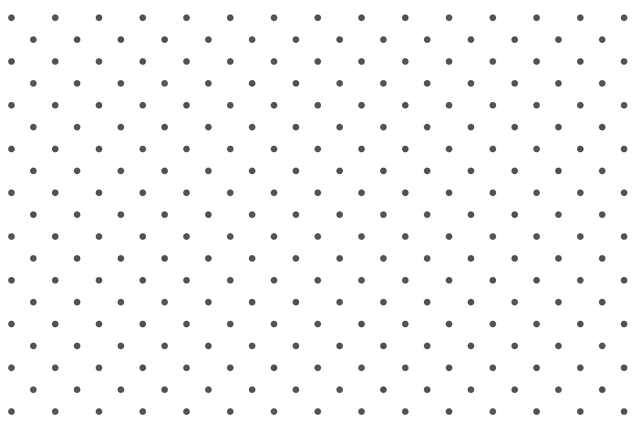
Write a Shadertoy shader that draws this pattern.

```glsl
// Staggered polka dots: small charcoal discs on white, about 15 columns by 10 rows,
// with a second set of the same pitch filling the gaps half a step across and down.
// Each set is a repeated cell holding one disc distance, with a slight tone shift per dot.

const float PITCH = 0.10224;                  // dot spacing, in canvas heights
const float RADIUS = 0.0076;                  // dot radius, in canvas heights
const vec2 ANCHOR = vec2(-0.0052, -0.0015);   // lattice origin, from the canvas centre
const vec3 PAPER = vec3(1.0);
const vec3 RIM_INK = vec3(0.28);
const vec3 CORE_INK = vec3(0.33);
const float TONE_SHIFT = 0.02;

float hash21(vec2 p) {
    vec3 q = fract(p.xyx * vec3(0.1031, 0.1030, 0.0973));
    q += dot(q, q.yzx + 33.33);
    return fract((q.x + q.y) * q.z);
}

float discDistance(vec2 p, float radius) {
    return length(p) - radius;
}

// Lays one square lattice of dots over the base colour.
vec3 drawDots(vec3 base, vec2 p, vec2 offset, float pixel) {
    vec2 grid = (p - offset) / PITCH;
    vec2 cell = floor(grid + 0.5);
    float d = discDistance((grid - cell) * PITCH, RADIUS);

    // Slightly paler core, with small differences between dots
    float core = smoothstep(0.0, 0.6, -d / RADIUS);
    float tone = (hash21(cell + offset * 100.0 + 50.0) - 0.5) * TONE_SHIFT;
    vec3 ink = mix(RIM_INK, CORE_INK, core) + tone;

    float coverage = 1.0 - smoothstep(-0.75 * pixel, 0.75 * pixel, d);
    return mix(base, ink, coverage);
}

void mainImage(out vec4 fragColor, in vec2 fragCoord) {
    float pixel = 1.0 / iResolution.y;
    vec2 p = (fragCoord - 0.5 * iResolution.xy) * pixel - ANCHOR;

    // Two interleaved lattices form the diagonal stagger
    vec3 color = drawDots(PAPER, p, vec2(0.0, 0.5 * PITCH), pixel);
    color = drawDots(color, p, vec2(0.5 * PITCH, 0.0), pixel);

    fragColor = vec4(color, 1.0);
}
```
